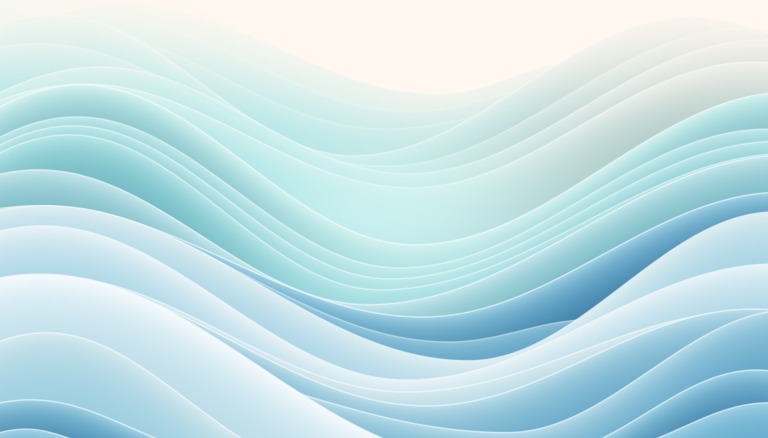
Reproduce this background procedurally as a WebGL 2 fragment shader.

```glsl
#version 300 es
precision highp float;
// Soft layered waves: pale cream haze above, aqua in the middle, blue below.
// Each ridge is two cosine slopes meeting in a valley; ridges are painted
// back to front, each with a bright rim and a tint deepening below it.

uniform vec2 u_resolution;
out vec4 fragColor;

const float PI = 3.14159265;
const float FADE_DEPTH = 0.12;   // how quickly a ridge reaches its deep tint
const float RIM_WIDTH = 0.0026;
const float RIM_GLOW = 0.012;
const float RIM_STRENGTH = 0.68;
const float HAZE_STRENGTH = 0.72;

const vec3 CREAM = vec3(1.00, 0.97, 0.94);
const vec3 WHITE = vec3(0.96, 0.98, 0.99);
const vec3 MINT  = vec3(0.80, 0.94, 0.93);
const vec3 MIST  = vec3(0.81, 0.90, 0.92);
const vec3 AQUA  = vec3(0.60, 0.86, 0.88);
const vec3 TEAL  = vec3(0.30, 0.62, 0.68);
const vec3 SKY   = vec3(0.55, 0.78, 0.87);
const vec3 BLUE  = vec3(0.28, 0.58, 0.74);
const vec3 DEEP  = vec3(0.08, 0.36, 0.56);
const vec3 SAGE  = vec3(0.61, 0.74, 0.73);

// Height of a ridge through a left crest, a valley and a right crest.
float ridgeHeight(float x, vec2 left, vec2 valley, vec2 right) {
    vec2 crest = x < valley.x ? left : right;
    float t = (x - valley.x) / (crest.x - valley.x);
    return mix(valley.y, crest.y, 0.5 - 0.5 * cos(PI * t));
}

// Paints everything below one ridge, then its rim.
void ridge(inout vec3 col, vec2 p, vec2 left, vec2 valley, vec2 right,
           vec3 light, vec3 deep, float opacity) {
    float depth = ridgeHeight(p.x, left, valley, right) - p.y;
    float slope = length(vec2(dFdx(depth), dFdy(depth))) * u_resolution.y;
    float dist = depth / max(slope, 0.001);
    float pixel = 1.0 / u_resolution.y;
    float cover = smoothstep(-pixel, pixel, dist);
    vec3 fill = mix(light, deep, 1.0 - exp(-max(depth, 0.0) / FADE_DEPTH));
    col = mix(col, fill, cover * opacity);
    float line = 1.0 - smoothstep(0.0, RIM_WIDTH + pixel * 0.5, abs(dist));
    float glow = 0.35 * cover * exp(-max(dist, 0.0) / RIM_GLOW);
    col = mix(col, WHITE, RIM_STRENGTH * opacity * max(line, glow));
}

// A hill rising on one side only.
void leftHill(inout vec3 col, vec2 p, vec2 crest, vec2 foot, vec3 light, vec3 deep) {
    ridge(col, p, crest, foot, vec2(2.0, foot.y), light, deep, 1.0);
}
void rightHill(inout vec3 col, vec2 p, vec2 crest, vec2 foot, vec3 light, vec3 deep) {
    ridge(col, p, vec2(-1.0, foot.y), foot, crest, light, deep, 1.0);
}

void main() {
    vec2 p = gl_FragCoord.xy / u_resolution;
    float side = smoothstep(0.35, 0.95, p.x);
    vec3 farTint = mix(AQUA, SAGE, side);
    vec3 farLight = mix(MINT, vec3(0.91, 0.92, 0.90), side);

    // Sky, minty at the left
    vec3 col = mix(MINT, CREAM, smoothstep(-0.1, 0.45, p.x + (p.y - 0.85)));

    // Faint far ridges
    for (int i = 0; i < 3; i++) {
        float k = float(i);
        ridge(col, p, vec2(0.16 - 0.04 * k, 0.99 - 0.025 * k),
              vec2(0.57 - 0.035 * k, 0.785 - 0.04 * k),
              vec2(0.76, 0.86 - 0.045 * k), farLight, farTint, 0.45);
    }
    ridge(col, p, vec2(0.07, 0.966), vec2(0.46, 0.644), vec2(0.90, 0.961), farLight, farTint, 0.8);
    ridge(col, p, vec2(0.05, 0.900), vec2(0.50, 0.620), vec2(0.97, 0.935), farLight, farTint, 0.6);
    ridge(col, p, vec2(0.13, 0.847), vec2(0.53, 0.603), vec2(0.99, 0.908), farLight, farTint, 0.8);
    ridge(col, p, vec2(0.11, 0.808), vec2(0.535, 0.571), vec2(0.98, 0.858), farLight, farTint, 0.9);

    // Cream haze above and a pale glow in the central basin
    col = mix(col, CREAM, HAZE_STRENGTH * smoothstep(0.68, 1.0, p.y));
    vec2 basin = (p - vec2(0.51, 0.50)) / vec2(0.17, 0.12);
    col = mix(col, vec3(0.83, 0.97, 0.96), 0.65 * exp(-dot(basin, basin)));

    // Aqua and teal strands
    vec3 strandDeep = mix(TEAL, AQUA, 0.8 * exp(-pow((p.x - 0.53) / 0.2, 2.0)));
    ridge(col, p, vec2(0.105, 0.806), vec2(0.54, 0.441), vec2(1.03, 0.79), MINT, strandDeep, 1.0);
    for (int i = 0; i < 3; i++) {
        float k = float(i) * 0.5;
        ridge(col, p, vec2(0.10 - 0.01 * k, 0.733 - 0.041 * k),
              vec2(0.52 - 0.025 * k, 0.388 - 0.05 * k),
              vec2(1.0 + 0.03 * k, 0.705 - 0.055 * k),
              mix(MINT, AQUA, 0.3 + 0.3 * k), strandDeep, 0.85);
    }
    ridge(col, p, vec2(0.05, 0.612), vec2(0.48, 0.304), vec2(1.03, 0.646), mix(MIST, AQUA, 0.4), TEAL, 1.0);

    // Deep blue trough
    ridge(col, p, vec2(0.05, 0.530), vec2(0.55, 0.276), vec2(1.02, 0.561), SKY, DEEP, 1.0);
    ridge(col, p, vec2(0.05, 0.528), vec2(0.585, 0.219), vec2(0.77, 0.27), SKY, BLUE, 0.7);

    // Pale foreground bands
    ridge(col, p, vec2(0.06, 0.530), vec2(0.61, 0.176), vec2(1.01, 0.516), mix(MIST, WHITE, 0.3), SKY, 1.0);
    ridge(col, p, vec2(0.055, 0.484), vec2(0.53, 0.132), vec2(1.01, 0.397), mix(MIST, WHITE, 0.6), SKY, 1.0);
    ridge(col, p, vec2(0.06, 0.370), vec2(0.53, 0.105), vec2(0.98, 0.290), MIST, SKY, 1.0);
    ridge(col, p, vec2(0.06, 0.360), vec2(0.555, 0.073), vec2(0.98, 0.294), mix(MIST, SKY, 0.5), BLUE, 1.0);
    ridge(col, p, vec2(0.10, 0.200), vec2(0.66, 0.012), vec2(1.03, 0.292), mix(MIST, SKY, 0.6), BLUE, 1.0);

    // Front hills in both lower corners
    leftHill(col, p, vec2(0.052, 0.374), vec2(0.625, -0.05), WHITE, mix(SKY, MIST, 0.5));
    leftHill(col, p, vec2(0.06, 0.24), vec2(0.43, -0.07), MIST, SKY);
    leftHill(col, p, vec2(0.04, 0.087), vec2(0.30, -0.04), SKY, DEEP);
    leftHill(col, p, vec2(0.033, 0.02), vec2(0.16, -0.03), SKY, BLUE);
    rightHill(col, p, vec2(0.985, 0.155), vec2(0.70, -0.04), SKY, DEEP);
    rightHill(col, p, vec2(1.0, 0.08), vec2(0.78, -0.03), SKY, BLUE);

    fragColor = vec4(col, 1.0);
}
```
